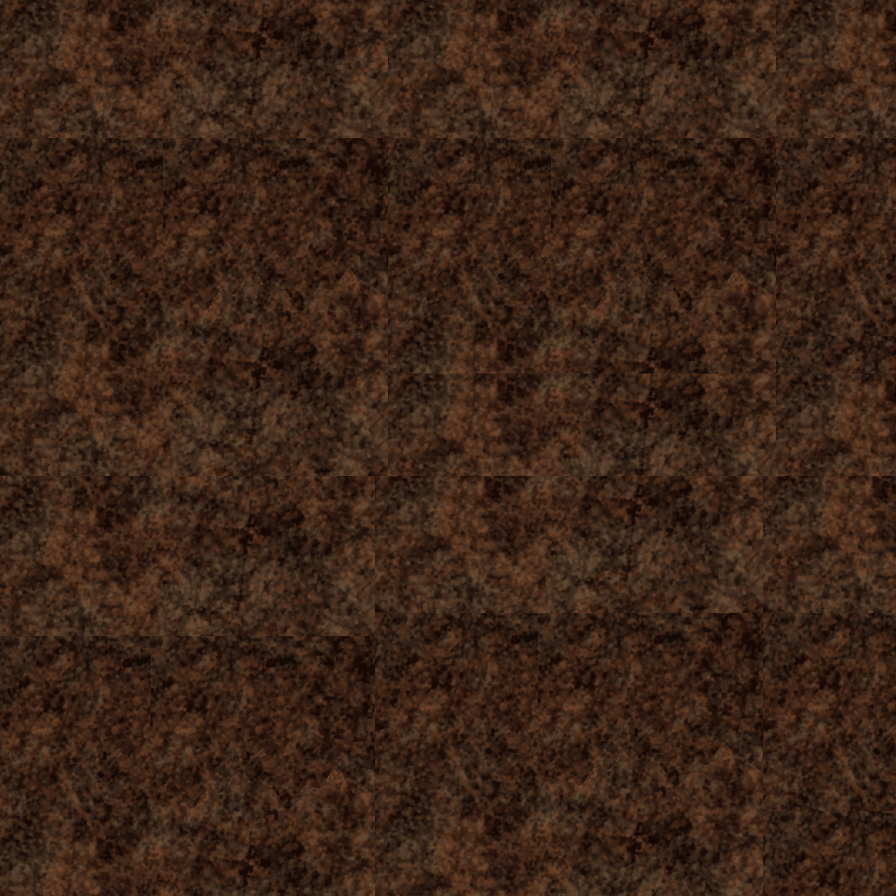
This texture is drawn by a WebGL 2 fragment shader. Its source:

```glsl
#version 300 es
precision highp float;
// Dark brown gritty soil laid as overlapping, cropped repeats of one patch.
uniform vec2 u_resolution;
out vec4 outColor;

const float TILE_WIDTH = 0.433;
const float TILE_HEIGHT = 0.375;
const float SHIFT_BELOW = 0.531;   // lower rows slide left from here
const float ROW_SHIFT = 0.0143;
const float SUB_SEAM = 0.182;      // faint upright seam inside the patch
const float SUB_START = 0.022;     // where the patch restarts after that seam
const float SUB_DEPTH = 0.17;
const float FIRST_TOP = -0.214;    // patch top of the row cut by the canvas edge
const int OCTAVES = 6;
const float BASE_FREQ = 9.0;
const float BROAD_GRAIN = 0.18;
const float GRAIN_GROWTH = 1.28;   // finer layers are stronger
const float MEAN_TONE = 0.50;
const float SHADE_RANGE = 0.11;
const vec2 PIT_CENTER = vec2(0.286, 0.259);
const vec2 PIT_SIZE = vec2(0.012, 0.020);
const vec3 DARK_SOIL = vec3(0.08, 0.03, 0.015);
const vec3 PALE_SOIL = vec3(0.36, 0.25, 0.17);
const vec3 RUST_TINT = vec3(1.06, 0.93, 0.84);
const vec3 MOSS_TINT = vec3(0.97, 1.03, 1.05);

// Crops per column, measured downward: (where the crop starts, top of its patch)
const int CROPS = 6;
const vec2 CROP[18] = vec2[18](
  vec2(0.154, 0.154), vec2(0.531, 0.340), vec2(0.710, 0.710),
  vec2(2.0), vec2(2.0), vec2(2.0),
  vec2(0.154, 0.154), vec2(0.417, 0.199), vec2(0.531, 0.307),
  vec2(0.684, 0.684), vec2(2.0), vec2(2.0),
  vec2(0.154, 0.154), vec2(0.375, 0.375), vec2(0.417, 0.199),
  vec2(0.531, 0.307), vec2(0.684, 0.684), vec2(0.905, 0.905));

vec3 hash3(vec2 p) {
  vec3 q = fract(vec3(p.xyx) * vec3(0.1031, 0.1030, 0.0973));
  q += dot(q, q.yxz + 33.33);
  return fract((q.xxy + q.yzz) * q.zyx);
}

// Cellular noise: x = blended cell value, y = distance to the cell border
vec2 cellular(vec2 p) {
  vec2 cell = floor(p), f = fract(p);
  float sum = 0.0, weight = 0.0, near = 8.0, second = 8.0;
  for (int j = -1; j <= 1; j++) {
    for (int i = -1; i <= 1; i++) {
      vec2 o = vec2(i, j);
      vec3 h = hash3(cell + o + 17.0);
      vec2 d = o + h.xy - f;
      float dist = dot(d, d);
      float w = exp(-6.0 * dist);
      sum += w * h.z;
      weight += w;
      second = min(second, max(near, dist));
      near = min(near, dist);
    }
  }
  return vec2(sum / weight, sqrt(second) - sqrt(near));
}

// Canvas position (y down) to position inside the repeated patch
vec2 patchPosition(vec2 p) {
  float x = p.x + ROW_SHIFT * step(SHIFT_BELOW, p.y);
  int column = int(clamp(floor(x / TILE_WIDTH), 0.0, 2.0));
  float top = FIRST_TOP;
  for (int i = 0; i < CROPS; i++) {
    vec2 crop = CROP[column * CROPS + i];
    if (p.y >= crop.x) top = crop.y;
  }
  return vec2(x - float(column) * TILE_WIDTH, p.y - top);
}

vec3 soil(vec2 p) {
  vec2 q = patchPosition(p);
  vec2 n = q;
  float ragged = 0.015 * sin(q.x * 61.0) + 0.008 * sin(q.x * 173.0);
  if (q.x > SUB_SEAM && q.y < SUB_DEPTH + ragged) n.x += SUB_START - SUB_SEAM;

  // Layered mottling, from faint broad stains to strong fine grit
  float mottle = 0.0, freq = BASE_FREQ, strength = BROAD_GRAIN;
  for (int i = 0; i < OCTAVES; i++) {
    float visible = 1.0 - smoothstep(0.55, 1.0, freq / u_resolution.y);
    mottle += visible * strength * (cellular(n * freq + float(i) * 7.3).x - 0.5);
    freq *= 1.97;
    strength *= GRAIN_GROWTH;
  }
  float depth = smoothstep(0.0, TILE_HEIGHT, q.y);
  float tone = MEAN_TONE + mottle + mix(-SHADE_RANGE, SHADE_RANGE, depth);

  // Broken fissures between crumbs
  float stain = cellular(n * 23.0 + 41.0).x;
  vec2 warp = 0.005 * sin(n.yx * 110.0 + 3.0 * sin(n * 67.0));
  float border = cellular((n + warp) * 62.0 + 5.0).y;
  tone -= 0.14 * (1.0 - smoothstep(0.0, 0.18, border)) * smoothstep(0.4, 0.65, stain);

  // One ragged pit per patch
  float pit = length((q + warp - PIT_CENTER) / PIT_SIZE) + 1.5 * mottle;
  tone -= 0.24 * (1.0 - smoothstep(0.3, 1.2, pit));

  vec3 color = mix(DARK_SOIL, PALE_SOIL, clamp(tone, 0.0, 1.15));
  float hue = mix(cellular(n * 21.0 + 73.0).x, cellular(n * 130.0 + 29.0).x, 0.5);
  color *= mix(vec3(1.0), RUST_TINT, smoothstep(0.45, 0.75, hue + 0.1 * (1.0 - depth)));
  return color * mix(vec3(1.0), MOSS_TINT, 1.0 - smoothstep(0.25, 0.45, hue));
}

void main() {
  // Two diagonal samples soften the patch seams
  vec3 color = vec3(0.0);
  for (int i = 0; i < 2; i++) {
    vec2 p = (gl_FragCoord.xy + 0.5 * float(i) - 0.25) / u_resolution;
    color += 0.5 * soil(vec2(p.x, 1.0 - p.y));
  }
  outColor = vec4(color, 1.0);
}
```
